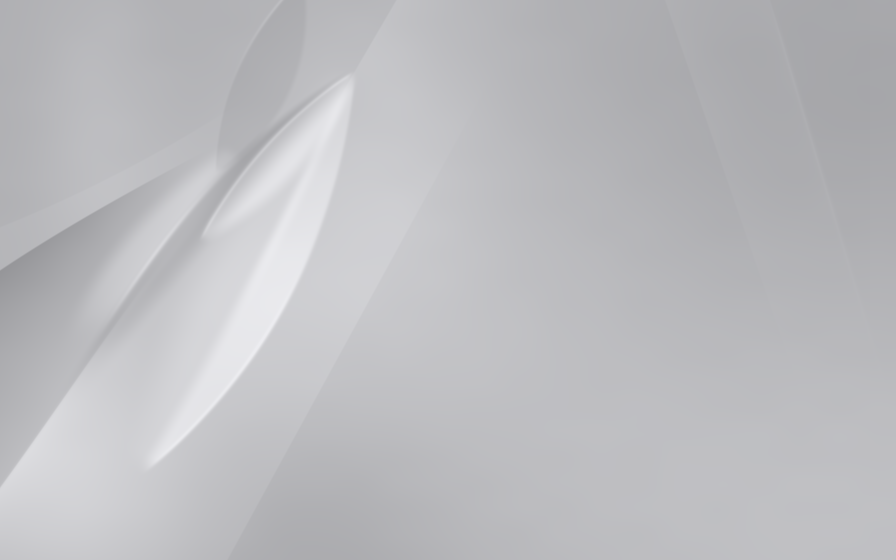
Write a Shadertoy shader that draws this background.

```glsl
// Soft silver backdrop with translucent curved veils sweeping up from the left.

const float BASE_LIGHT = 0.69;
const vec3 SILVER_TINT = vec3(-0.004, -0.003, 0.010);
const vec2 TIP = vec2(0.635, 0.875);         // where the veils converge
const vec2 FOLD_ROOT = vec2(0.0, 0.129);
const vec2 WING_ROOT = vec2(0.0, 0.517);
const vec2 PETAL_ROOT = vec2(0.25, 0.15);
const vec2 BLADE_ROOT = vec2(0.354, 0.567);
const float GRAIN = 0.006;

float hash(vec2 p) {
    return fract(sin(dot(p, vec2(127.1, 311.7))) * 43758.5);
}

float noise(vec2 p) {
    vec2 i = floor(p), f = fract(p);
    f = f * f * (3.0 - 2.0 * f);
    return mix(mix(hash(i), hash(i + vec2(1, 0)), f.x),
               mix(hash(i + vec2(0, 1)), hash(i + vec2(1, 1)), f.x), f.y);
}

float glow(vec2 p, vec2 center, vec2 radius) {
    vec2 q = (p - center) / radius;
    return exp(-dot(q, q));
}

// Chord frame: x = progress from a to b, y = offset to the right, z = bulge.
vec3 chord(vec2 p, vec2 a, vec2 b) {
    vec2 along = normalize(b - a);
    float t = dot(p - a, along) / length(b - a);
    float offset = dot(p - a, vec2(along.y, -along.x));
    return vec3(t, offset, max(0.0, 4.0 * t * (1.0 - t)));
}

float cover(float d, float softness) {
    float w = max(softness, 1.0 / iResolution.y);
    return smoothstep(-w, w, d);
}

// Area between two arcs that share their ends.
float lens(vec3 c, float leftBow, float rightBow, float leftSoft, float rightSoft) {
    return cover(c.y - leftBow * c.z, leftSoft)
         * cover(rightBow * c.z - c.y, rightSoft) * smoothstep(0.0, 0.2, c.z);
}

float arcLine(vec3 c, float bow, float width) {
    float d = (c.y - bow * c.z) / max(width, 0.7 / iResolution.y);
    return exp(-d * d) * smoothstep(0.0, 0.4, c.z);
}

// Light that starts crisply at an edge and fades away from it.
float veil(float d, float reach) {
    return cover(d, 0.002) * exp(-max(d, 0.0) / reach);
}

float backdrop(vec2 p) {
    float light = BASE_LIGHT;
    light += 0.055 * glow(p, vec2(0.78, 0.50), vec2(0.42, 0.42));
    light += 0.055 * glow(p, vec2(0.66, 0.70), vec2(0.20, 0.32));
    light += 0.065 * glow(p, vec2(1.55, 0.08), vec2(0.75, 0.42));
    light -= 0.040 * glow(p, vec2(1.46, 0.84), vec2(0.45, 0.35));
    light -= 0.040 * glow(p, vec2(0.55, 0.00), vec2(0.28, 0.24));
    light += 0.120 * glow(p, vec2(0.14, 0.14), vec2(0.24, 0.25));
    light += 0.045 * glow(p, vec2(0.17, 0.76), vec2(0.11, 0.30));
    light += 0.060 * glow(p, vec2(0.40, 0.46), vec2(0.20, 0.24));
    return light;
}

float beams(vec2 p) {
    vec3 inner = chord(p, vec2(1.396, 0.396), vec2(1.1875, 1.0));
    vec3 outer = chord(p, vec2(1.594, 0.27), vec2(1.375, 1.0));
    float fade = smoothstep(0.25, 0.85, p.y);
    float light = 0.016 * veil(inner.y, 0.12) + 0.014 * veil(-outer.y, 0.06);
    return fade * (light + 0.012 * arcLine(outer, 0.0, 0.004));
}

float upperVeils(vec2 p) {
    vec3 ribbon = chord(p, vec2(0.385, 0.6875), vec2(0.542, 1.04));
    float light = -0.035 * lens(ribbon, -0.040, 0.06, 0.003, 0.006);
    light += 0.050 * arcLine(ribbon, -0.040, 0.003) * smoothstep(0.3, 0.9, ribbon.x);
    vec3 collar = chord(p, TIP, vec2(0.708, 1.0));
    light += 0.035 * veil(collar.y, 0.15) * smoothstep(-0.6, 0.3, collar.x);
    vec3 haze = chord(p, vec2(0.0, 0.594), vec2(0.396, 0.796));
    light += 0.016 * veil(haze.y - 0.010 * haze.z, 0.10) * (1.0 - smoothstep(0.3, 0.45, p.x));
    vec3 slope = chord(p, vec2(0.406, 0.0), vec2(0.875, 0.858));
    return light + 0.028 * veil(-slope.y, 0.18) * (1.0 - smoothstep(0.5, 1.05, slope.x));
}

float foldedVeils(vec2 p) {
    vec3 wing = chord(p, WING_ROOT, TIP);
    wing.z *= 1.0 - wing.x;
    vec3 fold = chord(p, FOLD_ROOT, TIP);
    fold.z *= mix(0.4, 1.4, clamp(fold.x, 0.0, 1.0));
    float crease = fold.y + 0.045 * fold.z;
    float below = wing.y + 0.014 * wing.z;
    float above = 1.0 - cover(crease, 0.006);
    // Shaded wing, then the pale streak that crosses it.
    float light = -0.125 * veil(below, 0.14) * above * (1.0 - smoothstep(0.14, 0.38, p.x));
    light -= 0.040 * above * cover(below, 0.01) * glow(p, vec2(0.0, 0.22), vec2(0.14, 0.14));
    vec3 streak = chord(p, vec2(0.10, 0.36), vec2(0.42, 0.74));
    light += 0.075 * lens(streak, -0.040, 0.045, 0.020, 0.035) * smoothstep(0.0, 0.4, streak.x);
    // Long crease with a lit lower border.
    light -= 0.100 * lens(fold, -0.066, -0.012, 0.010, 0.022) * smoothstep(0.15, 0.5, fold.x);
    light += 0.075 * veil(crease, 0.06) * (1.0 - smoothstep(0.1, 0.5, fold.x));
    return light + 0.080 * arcLine(fold, -0.066, 0.004) * smoothstep(0.3, 0.5, fold.x)
                 * (1.0 - smoothstep(0.5, 0.75, fold.x));
}

float petals(vec2 p) {
    vec3 petal = chord(p, PETAL_ROOT, TIP);
    vec3 blade = chord(p, BLADE_ROOT, TIP);
    float upperFade = 1.0 - 0.55 * smoothstep(0.45, 0.9, petal.x);
    float light = 0.045 * lens(petal, -0.075, 0.085, 0.045, 0.004);
    light += 0.065 * lens(petal, 0.012, 0.085, 0.016, 0.008) * upperFade;
    light += 0.070 * arcLine(petal, 0.085, 0.004) * (1.0 - smoothstep(0.35, 0.70, petal.x));
    light += 0.040 * arcLine(petal, 0.015, 0.010) * smoothstep(0.3, 0.7, petal.x);
    light += 0.080 * lens(blade, -0.027, 0.042, 0.003, 0.016);
    return light + 0.070 * arcLine(blade, -0.027, 0.004);
}

void mainImage(out vec4 fragColor, in vec2 fragCoord) {
    vec2 p = fragCoord / iResolution.y;
    float light = backdrop(p) + beams(p) + upperVeils(p) + foldedVeils(p) + petals(p);
    light += GRAIN * (noise(p * vec2(14.0, 22.0)) - 0.5);
    fragColor = vec4(clamp(min(light, 0.93) + SILVER_TINT, 0.0, 1.0), 1.0);
}
```
